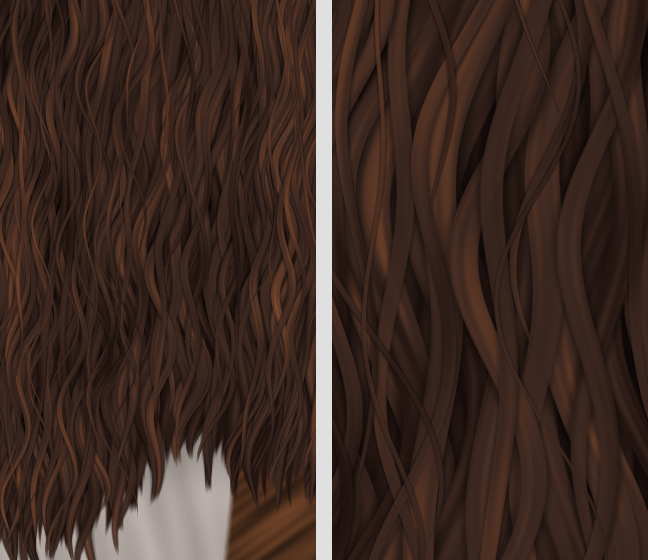
Left: the whole. Right: its middle third, enlarged.
Give the GLSL for this texture, as a WebGL 1 fragment shader.

```glsl
precision highp float;
// Draws long wavy brown hair with copper locks, hanging over pale cloth and wood.
uniform vec2 u_resolution;

#define LAYERS 13
#define PITCH 0.05
#define WIDE_LOCK 0.021
#define THIN_LOCK 0.0022
#define WAVE 0.021
#define CROSSING 0.34
#define STRAND_FREQ 230.0
#define STRAND_CONTRAST 0.42
#define SHADOW 0.36
#define BASE_TONE 0.33

const vec3 DARK = vec3(0.135, 0.078, 0.062);
const vec3 BROWN = vec3(0.245, 0.162, 0.132);
const vec3 COPPER = vec3(0.42, 0.25, 0.165);
const vec3 GOLD = vec3(0.64, 0.44, 0.31);
const vec3 CLOTH = vec3(0.70, 0.66, 0.64);
const vec3 WOOD = vec3(0.33, 0.20, 0.12);

float hash(float n) {
  return fract(sin(n * 127.1) * 43758.545);
}

vec2 gradient(vec2 cell) {
  float angle = 6.2832 * hash(dot(cell, vec2(1.0, 57.31)));
  return vec2(cos(angle), sin(angle));
}

// Gradient noise, about -0.7 to 0.7
float noise(vec2 p) {
  vec2 i = floor(p), f = fract(p);
  vec2 s = f * f * f * (f * (f * 6.0 - 15.0) + 10.0);
  vec2 e = vec2(1.0, 0.0);
  float low = mix(dot(gradient(i), f), dot(gradient(i + e.xy), f - e.xy), s.x);
  float high = mix(dot(gradient(i + e.yx), f - e.yx),
                   dot(gradient(i + e.xx), f - e.xx), s.x);
  return mix(low, high, s.y);
}

float bump(float x, float centre, float radius) {
  float d = (x - centre) / radius;
  return exp(-d * d);
}

// Height where the hair ends
float hem(float x) {
  return -0.03 + 0.2 * bump(x, 0.35, 0.12) + 0.1 * smoothstep(0.4, 0.56, x);
}

// Regions with more copper: left side, right side, middle and tips
float warmth(vec2 p) {
  float sides = bump(p.x, 0.0, 0.07) * bump(p.y, 0.65, 0.25)
              + 0.5 * smoothstep(0.38, 0.56, p.x);
  float middle = 0.45 * bump(p.x, 0.29, 0.07) * smoothstep(0.3, 0.9, p.y);
  float tips = 0.5 * smoothstep(0.38, 0.1, p.y);
  return sides + middle + tips + 0.9 * noise(p * vec2(9.0, 4.0) + 3.7) - 0.25;
}

vec3 hairColor(float tone) {
  vec3 c = mix(DARK, BROWN, smoothstep(0.0, 0.4, tone));
  c = mix(c, COPPER, smoothstep(0.38, 0.82, tone));
  return mix(c, GOLD, smoothstep(0.75, 1.2, tone));
}

vec3 background(vec2 p) {
  float folds = noise(vec2(p.x * 24.0 + p.y * 4.0, p.y * 4.0));
  vec3 cloth = CLOTH * (0.97 + 0.16 * folds - 0.25 * smoothstep(0.1, 0.26, p.y));
  float grain = noise(vec2((p.y - p.x * 0.7) * 42.0, p.x * 5.0));
  vec3 wood = WOOD * (0.9 + 0.75 * grain);
  return mix(cloth, wood, smoothstep(0.395, 0.41, p.x - p.y * 0.1));
}

// Paints one tapering lock and its soft shadow over the colour behind
vec3 paintLock(vec3 behind, vec2 p, float id, float layer, float depth, float warm) {
  float seed = id * 7.31 + layer * 31.7;
  float r1 = hash(seed + 0.3), r2 = hash(seed + 1.7), r3 = hash(seed + 2.9);
  float phase = 5.0 * noise(vec2(id * 0.31, layer * 0.73)) + 2.2 * r1 + layer;
  float turn = p.y * 6.2832 * (3.2 + 1.3 * r2) + phase;
  float amp = WAVE * (0.45 + 0.55 * r3) * mix(1.0, 0.6, p.y);
  float home = (id + 0.5 + 0.5 * (r2 - 0.5)) * PITCH;
  float offset = p.x - home - amp * sin(turn);

  float raised = depth * depth * 0.65 * hash(seed + 4.1);
  float tip = hem(home) + 0.12 * (r3 - 0.4) + raised;
  float grown = p.y - tip;
  float halfWidth = mix(WIDE_LOCK, THIN_LOCK, pow(depth, 0.7)) * (0.65 + 0.35 * r1);
  halfWidth *= sqrt(clamp(grown / 0.28, 0.0, 1.0));
  float present = step(hash(seed + 5.3), mix(1.0, 0.42, depth))
                * smoothstep(0.0, 0.03, grown);
  float across = abs(offset) / max(halfWidth, 0.0006);
  if (present <= 0.0 || across > 1.7) return behind;

  // Fine strands follow the lock; sheen follows its bends
  float coarse = noise(vec2(offset * STRAND_FREQ * 0.36 + seed, p.y * 4.0));
  float fine = noise(vec2(offset * STRAND_FREQ + seed, p.y * 7.0));
  float sheen = cos(turn + 0.8 + 2.0 * r2);
  float tone = BASE_TONE + 0.3 * (r2 - 0.5) + 0.27 * warm + 0.17 * depth
             + STRAND_CONTRAST * (0.65 * coarse + 0.6 * fine)
             + 0.12 * sheen - 0.22 * across * across * (1.0 - depth);

  float soft = 1.3 / u_resolution.y;
  float edge = halfWidth * (1.0 + 0.45 * coarse) - abs(offset);
  float cover = present * clamp(edge / soft + 0.5, 0.0, 1.0);
  float shade = SHADOW * present * smoothstep(1.7, 0.8, across);
  return mix(behind * (1.0 - shade), hairColor(tone), cover * mix(0.94, 0.8, depth));
}

void main() {
  vec2 p = gl_FragCoord.xy / u_resolution.y;
  float warm = warmth(p);

  // Shared flow bends every layer
  vec2 flow = p;
  flow.x += 0.045 * noise(p * vec2(3.0, 2.6)) + 0.008 * sin(p.y * 23.0 + p.x * 9.0);

  // Dark mass behind the locks, ragged at the hem
  float mass = noise(vec2(flow.x * 110.0, p.y * 4.0));
  float ragged = p.y - hem(p.x) - 0.06 - 0.07 * mass;
  vec3 color = mix(background(p), hairColor(0.14 + 0.3 * mass + 0.15 * warm),
                   smoothstep(-0.01, 0.02, ragged));

  // Broad locks first, thin crossing hairs last
  for (int i = 0; i < LAYERS; i++) {
    float layer = float(i);
    float depth = layer / float(LAYERS - 1);
    vec2 q = flow;
    q.x += CROSSING * (hash(layer + 0.6) - 0.5) * (0.3 + depth) * (p.y - 0.2);
    float cell = floor(q.x / PITCH);
    for (int j = -1; j <= 1; j++) {
      color = paintLock(color, q, cell + float(j), layer, depth, warm);
    }
  }
  gl_FragColor = vec4(color, 1.0);
}
```
